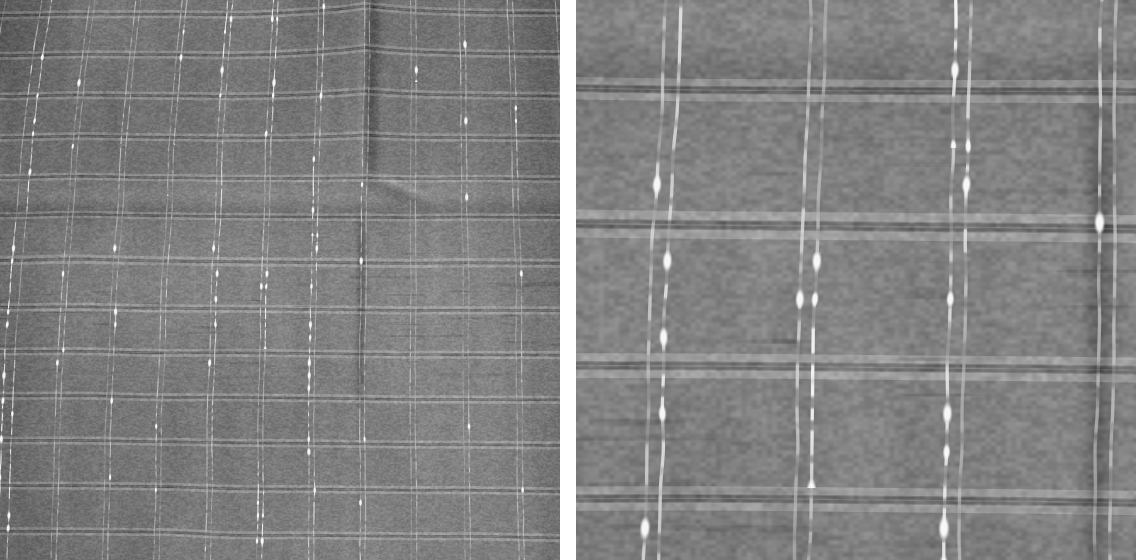
Left, the full canvas; right, a detail of the centre.
Give the GLSL for this texture, as a Shadertoy shader.

```glsl
// Grey woven cloth checked by 13 pale double bands across and 12 pairs of glinting
// threads down. Both grids are warped by smooth formulas for the drape of the cloth;
// value noise gives weave, slubs and worn metal, and soft ridges give the folds.

const vec3 CLOTH = vec3(0.452), BAND = vec3(0.60), SEAM = vec3(0.33);
const vec3 THREAD = vec3(0.72), GLINT = vec3(0.97);

const float ROW_TOP = 0.026;       // first band, measured from the top edge
const float ROW_STEP = 0.0715;     // spacing of bands at the top
const float ROW_GROWTH = 0.00045;  // widening of that spacing per band
const float COL_ANCHOR = 0.738;    // the column that hangs straight
const float COL_INDEX = 9.0;
const float STRIPE_OFFSET = 0.0049, STRIPE_HALF = 0.0023, SEAM_HALF = 0.0008;
const float PAIR_HALF = 0.0045, WIDE_PAIR_HALF = 0.0088, THREAD_HALF = 0.0010;
const float BEADS = 44.0;          // possible glints along one thread
const float CREASE_X = 0.652, FOLD_Y = 0.345;
const float GRAIN = 0.085;

float hash(vec2 p) {
    vec3 q = fract(p.xyx * 0.1031);
    q += dot(q, q.yzx + 33.33);
    return fract((q.x + q.y) * q.z);
}

float noise(vec2 p) {
    vec2 i = floor(p), f = fract(p);
    f = f * f * (3.0 - 2.0 * f);
    return mix(mix(hash(i), hash(i + vec2(1, 0)), f.x),
               mix(hash(i + vec2(0, 1)), hash(i + vec2(1, 1)), f.x), f.y);
}

// Soft ridge of given centre and width
float ridge(float x, float centre, float width) {
    float d = (x - centre) / width;
    return exp(-d * d);
}

// Antialiased line from a signed distance
float line(float d, float halfWidth, float px) {
    return clamp((halfWidth - abs(d)) / px + 0.5, 0.0, 1.0);
}

// Cloth shading: broad light, folds, slubs and weave; y runs downward
float shade(vec2 p) {
    float creaseX = CREASE_X - 0.008 * p.y + 0.004 * (noise(vec2(p.y * 9.0, 3.0)) - 0.5);
    float tone = 0.03 * smoothstep(0.1, 0.6, p.y) - 0.012;
    tone += 0.035 * ridge(p.x, 0.72, 0.35) * ridge(p.y, 0.6, 0.4);
    tone -= 0.07 * ridge(p.x, 0.0, 0.10) + 0.05 * ridge(p.x, 1.0, 0.06);
    tone += 0.06 * (noise(p * vec2(5, 4)) - 0.5);
    tone += 0.035 * (noise(p * vec2(45, 5)) - 0.5);

    // Upright crease: shadow right of it above the fold, left of it below
    float upper = 1.0 - smoothstep(0.26, 0.36, p.y);
    float lower = smoothstep(0.34, 0.45, p.y) * (1.0 - 0.75 * smoothstep(0.62, 0.8, p.y));
    tone -= 0.13 * upper * ridge(p.x, creaseX + 0.014, 0.013);
    tone -= 0.13 * lower * ridge(p.x, creaseX - 0.004, 0.008);
    tone += 0.05 * upper * ridge(p.x, creaseX - 0.004, 0.005);

    // Level fold, and a slanting pucker where it meets the crease
    float foldY = FOLD_Y + 0.008 * (noise(vec2(p.x * 6.0, 8.0)) - 0.5);
    tone += 0.035 * ridge(p.y, foldY, 0.018) - 0.05 * ridge(p.y, foldY + 0.032, 0.016);
    float slant = p.y - 0.325 - 0.35 * (p.x - 0.70);
    tone += 0.09 * ridge(p.x, 0.71, 0.045) * (ridge(slant, 0.0, 0.007) - ridge(slant, 0.02, 0.012));

    // Dark slubs in the weft, then fine grain
    float slub = smoothstep(0.80, 0.95, noise(p * vec2(11, 190)));
    tone -= 0.07 * slub * ridge(p.y, 0.55, 0.13);
    tone += GRAIN * (noise(p * vec2(330, 410)) - 0.5);
    return tone + 0.7 * GRAIN * (noise(p * vec2(150, 300) + 40.0) - 0.5);
}

void mainImage(out vec4 fragColor, in vec2 fragCoord) {
    vec2 p = fragCoord / iResolution.xy;
    p.y = 1.0 - p.y;
    float px = 1.0 / min(iResolution.x, iResolution.y);
    float tone = shade(p);
    vec3 color = CLOTH;

    // Bands: undo the sag, then solve the quadratic spacing for the band number
    float sag = 0.012 * p.x * p.y - 0.012 * ridge(p.y, 0.41, 0.08)
              - 0.015 * exp(-abs(p.x - CREASE_X) * 9.0) * (1.0 - smoothstep(0.0, 0.45, p.y))
              + 0.005 * (noise(p * vec2(7, 3) + 5.0) - 0.5);
    float t = max(p.y - sag - ROW_TOP, -0.07);
    float row = (sqrt(ROW_STEP * ROW_STEP + 4.0 * ROW_GROWTH * t) - ROW_STEP) / (2.0 * ROW_GROWTH);
    float rowDist = (row - round(row)) * (ROW_STEP + 2.0 * ROW_GROWTH * row);
    float stripe = line(abs(rowDist) - STRIPE_OFFSET, STRIPE_HALF, px);
    float weave = 0.55 + 0.35 * noise(p * vec2(260, 90));
    color = mix(color, BAND, stripe * weave);
    float seam = line(abs(rowDist) - 0.0012, SEAM_HALF, px);
    color = mix(color, SEAM, seam * (0.35 + 0.6 * noise(p * vec2(120, 60))));

    // Columns fan out downward from the straight one
    float pitch = 0.082 + 0.0175 * p.y - 0.008 * p.y * p.y;
    float u = (p.x - COL_ANCHOR) / pitch;
    u += 0.05 * (noise(p * vec2(3, 8) + 17.0) - 0.5) - 0.05 * max(u, 0.0);
    float col = round(u) + COL_INDEX;
    float colDist = (u - round(u)) * pitch;
    float pairHalf = col < 1.5 ? WIDE_PAIR_HALF : PAIR_HALF;
    float shine = 0.3 + 0.7 * ridge(p.x, 0.48, 0.16) + 0.6 * ridge(p.x, 0.0, 0.09);

    color += tone;
    for (float side = -1.0; side <= 1.0; side += 2.0) {
        float id = col * 2.0 + side * 0.5 + 60.5;
        float d = colDist - side * pairHalf + 0.0012 * (noise(vec2(id, p.y * 40.0)) - 0.5);
        float wear = noise(vec2(id * 5.0, p.y * 9.0));
        float dash = smoothstep(0.2, 0.65, noise(vec2(id * 3.0, p.y * 150.0)));
        float strength = (0.35 + 0.6 * dash) * (0.45 + 0.4 * wear + 0.2 * shine);
        vec3 metal = mix(THREAD, GLINT, clamp(shine * wear * dash * 1.3, 0.0, 1.0));
        color = mix(color, metal, line(d, THREAD_HALF, px) * min(strength, 1.0));

        // Scattered glints, denser where the light catches the metal
        float cell = floor(p.y * BEADS);
        float along = (fract(p.y * BEADS) - 0.5) / BEADS;
        float lit = step(1.0 - 0.30 * shine * smoothstep(0.25, 0.75, wear), hash(vec2(id, cell)));
        float size = mix(0.0018, 0.0036, hash(vec2(cell, id + 9.0)));
        float bead = 1.0 - smoothstep(size * 0.4, size + px * 0.5, length(vec2(d, along * 0.45)));
        color = mix(color, GLINT, lit * bead);
    }
    fragColor = vec4(clamp(color, 0.0, 1.0), 1.0);
}
```
